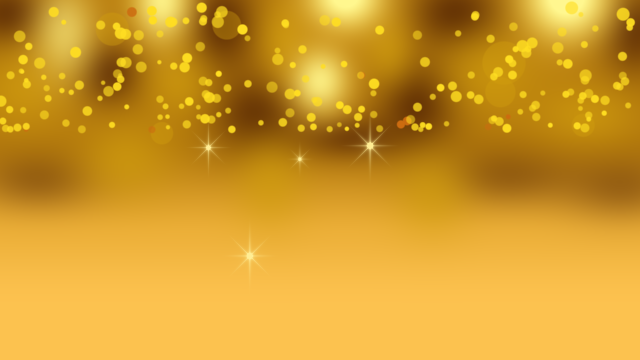
Write a Shadertoy shader that draws this background.

```glsl
const vec3 SAND = vec3(0.99, 0.76, 0.31);
const vec3 AMBER = vec3(0.91, 0.67, 0.20);
const vec3 BRONZE = vec3(0.70, 0.47, 0.05);
const vec3 UMBER = vec3(0.32, 0.13, 0.01);
const vec3 OLIVE = vec3(0.82, 0.62, 0.05);
const vec3 HALO = vec3(0.93, 0.70, 0.14);
const vec3 LIGHT = vec3(1.00, 0.97, 0.56);
const vec3 YELLOW = vec3(1.00, 0.87, 0.13);
const vec3 ORANGE = vec3(0.80, 0.42, 0.06);
const vec3 SPARK = vec3(1.00, 0.93, 0.58);

const int DOTS = 210;
const float DOT_BOTTOM = 0.64;
const float DOT_SPAN = 0.34;
const float RAY_WIDTH = 0.0020;
const float SHADOW_LOW = 0.42;
const float SHADOW_HIGH = 0.85;
const float VEIL_POWER = 0.65;

// Soft patches: centre, then horizontal and vertical radius
const vec4 SHADOWS[11] = vec4[11](
    vec4(1.16, 0.71, 0.11, 0.12), vec4(0.72, 0.68, 0.13, 0.11),
    vec4(1.40, 0.51, 0.20, 0.08), vec4(1.73, 0.48, 0.16, 0.09),
    vec4(0.03, 0.96, 0.12, 0.09), vec4(0.61, 0.93, 0.10, 0.13),
    vec4(1.27, 0.96, 0.13, 0.10), vec4(1.76, 0.92, 0.10, 0.12),
    vec4(0.11, 0.50, 0.16, 0.08), vec4(0.97, 0.62, 0.16, 0.06),
    vec4(0.30, 0.80, 0.10, 0.09));
const vec4 VEILS[9] = vec4[9](
    vec4(0.06, 0.75, 0.13, 0.12), vec4(0.75, 0.50, 0.10, 0.13),
    vec4(1.20, 0.47, 0.11, 0.12), vec4(0.35, 0.56, 0.13, 0.11),
    vec4(1.36, 0.80, 0.14, 0.12), vec4(1.63, 0.68, 0.15, 0.09),
    vec4(0.50, 0.77, 0.10, 0.10), vec4(0.79, 0.89, 0.07, 0.11),
    vec4(1.08, 0.86, 0.07, 0.10));
const vec4 GLOWS[5] = vec4[5](
    vec4(0.18, 0.91, 0.08, 0.12), vec4(0.45, 1.00, 0.07, 0.10),
    vec4(0.96, 1.01, 0.09, 0.08), vec4(1.575, 1.01, 0.10, 0.10),
    vec4(0.89, 0.775, 0.07, 0.08));
const float GLOW_POWER[5] = float[5](0.55, 0.90, 1.15, 1.25, 0.85);

// Large faint discs: centre, radius
const vec3 DISCS[6] = vec3[6](
    vec3(0.312, 0.919, 0.046), vec3(1.40, 0.825, 0.060),
    vec3(1.39, 0.744, 0.042), vec3(1.62, 0.652, 0.032),
    vec3(0.45, 0.630, 0.031), vec3(0.63, 0.930, 0.040));

// Stars: centre, ray length, brightness
const vec4 STARS[4] = vec4[4](
    vec4(0.579, 0.590, 0.090, 0.75), vec4(1.028, 0.595, 0.115, 1.0),
    vec4(0.833, 0.558, 0.055, 0.60), vec4(0.694, 0.289, 0.110, 1.0));

vec3 hash3(float n) {
    vec3 v = fract(vec3(n) * vec3(0.1031, 0.1130, 0.0973));
    v += dot(v, v.yzx + 33.33);
    return fract((v.xxy + v.yzz) * v.zyx);
}

float patchAt(vec2 p, vec4 shape) {
    vec2 d = (p - shape.xy) / shape.zw;
    return exp(-dot(d, d));
}

float disc(vec2 p, vec2 centre, float radius) {
    float soft = 0.7 / iResolution.y + 0.0008;
    return 1.0 - smoothstep(-soft, soft, length(p - centre) - radius);
}

float ray(vec2 q, float len) {
    float along = max(0.0, 1.0 - abs(q.x) / len);
    return pow(along, 1.5) * exp(-abs(q.y) / (RAY_WIDTH * (0.5 + along)));
}

float star(vec2 q, float len) {
    vec2 diagonal = vec2(q.x + q.y, q.y - q.x) * 0.7071;
    float rays = 0.9 * ray(q.yx, len) + 0.7 * ray(q, len * 0.75);
    rays += 0.7 * (ray(diagonal, len * 0.8) + ray(diagonal.yx, len * 0.8));
    return rays + exp(-dot(q, q) / (len * len * 0.003))
         + 0.25 * exp(-length(q) / (len * 0.15));
}

void mainImage(out vec4 fragColor, in vec2 fragCoord) {
    vec2 p = fragCoord / iResolution.y;
    float aspect = iResolution.x / iResolution.y;

    // Vertical gradient
    vec3 col = mix(SAND, AMBER, smoothstep(0.14, 0.44, p.y));
    col = mix(col, BRONZE, smoothstep(0.35, 0.62, p.y));

    // Blurred shadows, veils and lights
    for (int i = 0; i < 11; i++) {
        float depth = mix(SHADOW_LOW, SHADOW_HIGH, smoothstep(0.5, 0.7, SHADOWS[i].y));
        col = mix(col, UMBER, depth * patchAt(p, SHADOWS[i]));
    }
    for (int i = 0; i < 9; i++) col = mix(col, OLIVE, VEIL_POWER * patchAt(p, VEILS[i]));
    for (int i = 0; i < 5; i++) {
        float g = patchAt(p, GLOWS[i]);
        col = mix(col, HALO, min(0.7 * sqrt(g) * GLOW_POWER[i], 1.0));
        col = mix(col, LIGHT, min(g * GLOW_POWER[i], 1.0));
    }

    // Large translucent discs
    for (int i = 0; i < 6; i++)
        col = mix(col, OLIVE, 0.4 * disc(p, DISCS[i].xy, DISCS[i].z));

    // Scattered dots, larger toward the top
    for (int i = 0; i < DOTS; i++) {
        vec3 h = hash3(float(i) + 1.0);
        vec3 k = hash3(float(i) + 401.0);
        float lift = pow(h.y, 1.7);
        vec2 centre = vec2(h.x * aspect, DOT_BOTTOM + DOT_SPAN * lift);
        float radius = mix(0.005, 0.012, h.z) + 0.008 * sqrt(lift) * k.y;
        vec3 tint = mix(YELLOW, ORANGE, step(0.95, k.x));
        col = mix(col, tint, mix(0.55, 1.0, k.z) * disc(p, centre, radius));
    }

    // Sparkling stars
    for (int i = 0; i < 4; i++) {
        float s = star(p - STARS[i].xy, STARS[i].z) * STARS[i].w;
        col = mix(col, SPARK, min(s, 1.0));
    }
    fragColor = vec4(col, 1.0);
}
```
